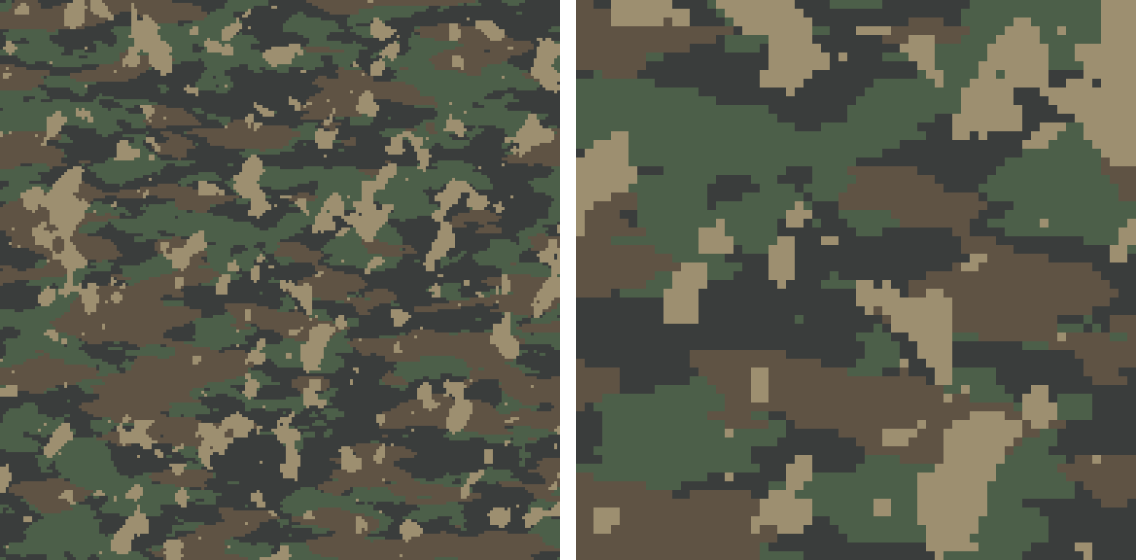
Left, the full canvas; right, a detail of the centre.
Give the GLSL for this pattern, as a WebGL 2 fragment shader.

```glsl
#version 300 es
precision highp float;
// Draws a digital woodland camouflage of square cells in dark, green, brown and tan.

uniform vec2 u_resolution;
out vec4 outColor;

const float CELLS = 192.0; // cells along the canvas height

const vec3 DARK  = vec3(0.229, 0.240, 0.236);
const vec3 GREEN = vec3(0.298, 0.372, 0.285);
const vec3 BROWN = vec3(0.373, 0.325, 0.268);
const vec3 TAN   = vec3(0.615, 0.562, 0.438);

// Integer hash of a lattice point and seed, from 0 to 1
float hash(vec2 point, int seed) {
    uvec3 v = uvec3(ivec3(ivec2(point), seed)) * 1664525u + 1013904223u;
    v.x += v.y * v.z;
    v.y += v.z * v.x;
    v.z += v.x * v.y;
    v ^= v >> 16u;
    v.x += v.y * v.z;
    v.y += v.z * v.x;
    v.z += v.x * v.y;
    return float(v.z >> 8u) / 16777216.0;
}

float valueNoise(vec2 p, int seed) {
    vec2 i = floor(p);
    vec2 f = fract(p);
    f = f * f * (3.0 - 2.0 * f);
    float low  = mix(hash(i, seed), hash(i + vec2(1, 0), seed), f.x);
    float high = mix(hash(i + vec2(0, 1), seed), hash(i + vec2(1, 1), seed), f.x);
    return mix(low, high, f.y);
}

mat2 rotation(float angle) {
    float c = cos(angle), s = sin(angle);
    return mat2(c, s, -s, c);
}

// Layered noise with zero mean, in units of its standard deviation
float patches(vec2 cell, vec2 size, float roughness, int seed) {
    const float NOISE_DEVIATION = 0.2145;
    mat2 turn = rotation(0.65);
    vec2 p = turn * (cell / size);
    float total = 0.0, variance = 0.0, amplitude = 1.0;
    for (int octave = 0; octave < 3; octave++) {
        total += amplitude * (valueNoise(p, seed + octave) - 0.5);
        variance += amplitude * amplitude;
        amplitude *= roughness;
        p = turn * p * 2.1;
    }
    return total / (NOISE_DEVIATION * sqrt(variance));
}

// Colour of one cell: wide streaky patches below small tan blots
vec3 camouflage(vec2 cell) {
    vec2 center = cell + 0.5;
    vec3 color = DARK;
    if (patches(center, vec2(14.0, 6.5), 0.55, 11) > 0.04) color = GREEN;
    if (patches(center, vec2(21.0, 7.0), 0.46, 23) > 0.44) color = BROWN;

    bool blot = patches(center, vec2(7.6, 8.2), 0.40, 37) > 1.22;
    bool speck = hash(cell, 53) < 0.002;
    return blot || speck ? TAN : color;
}

void main() {
    // Blend the four nearest cells by how much of the pixel each covers
    float pixelSize = CELLS / u_resolution.y;
    vec2 p = gl_FragCoord.xy * pixelSize - 0.5;
    vec2 cell = floor(p);
    vec2 cover = clamp((fract(p) - 0.5) / pixelSize + 0.5, 0.0, 1.0);

    vec3 lower = mix(camouflage(cell), camouflage(cell + vec2(1, 0)), cover.x);
    vec3 upper = mix(camouflage(cell + vec2(0, 1)), camouflage(cell + vec2(1, 1)), cover.x);
    outColor = vec4(mix(lower, upper, cover.y), 1.0);
}
```
